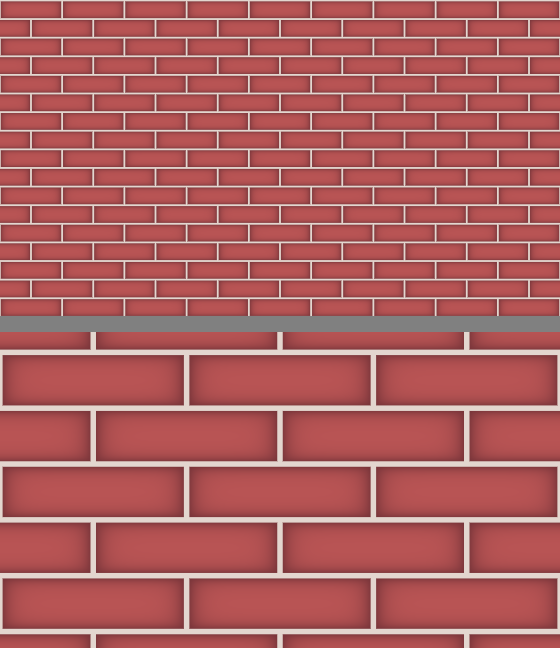
Top, the full canvas; bottom, a detail of the centre.
Write a WebGL 2 fragment shader that draws this texture.

```glsl
#version 300 es
precision highp float;
// Running-bond brick wall with thin pale mortar joints.
// Each brick cell is found with floor and fract; a box distance cuts the
// joints, and exponential falloffs darken every brick towards its rim.

#define PITCH vec2(0.1970, 0.0589)         // brick plus joint, in canvas heights
#define JOINT 0.0058                       // mortar width
#define TOP_GAP 0.0014                     // first bed joint below the top edge
#define RIM_FADE vec2(0.0095, 0.0056)      // reach of the dark rim, sides and beds
#define RIM_DEPTH 0.85                     // strength of the dark rim
#define BRICK_COLOR vec3(0.725, 0.330, 0.330)
#define RIM_COLOR vec3(0.460, 0.200, 0.220)
#define MORTAR_COLOR vec3(0.890, 0.840, 0.810)

uniform vec2 u_resolution;
out vec4 fragColor;

// Position from the centre of the nearest brick, odd courses shifted by half
vec2 brickLocal(vec2 p) {
    vec2 cell = p / PITCH;
    float course = floor(cell.y);
    cell.x += 0.5 + 0.5 * mod(course, 2.0);
    return (fract(cell) - 0.5) * PITCH;
}

// Brick face: bright middle fading to a dark rim
vec3 brickFace(vec2 inset) {
    vec2 rim = RIM_DEPTH * exp(-max(inset, 0.0) / RIM_FADE);
    float shade = 1.0 - (1.0 - rim.x) * (1.0 - rim.y);
    return mix(BRICK_COLOR, RIM_COLOR, shade);
}

void main() {
    // Units of canvas height, centred across and measured down from the top
    float pixel = 1.0 / u_resolution.y;
    vec2 uv = gl_FragCoord.xy * pixel;
    vec2 p = vec2(uv.x - 0.5 * u_resolution.x * pixel, 1.0 - uv.y - TOP_GAP);

    // Distance inwards from the side and bed edges of the brick
    vec2 halfSize = 0.5 * (PITCH - JOINT);
    vec2 inset = halfSize - abs(brickLocal(p));

    // Antialiased brick coverage over the mortar
    float coverage = clamp(min(inset.x, inset.y) / pixel + 0.5, 0.0, 1.0);
    fragColor = vec4(mix(MORTAR_COLOR, brickFace(inset), coverage), 1.0);
}
```
